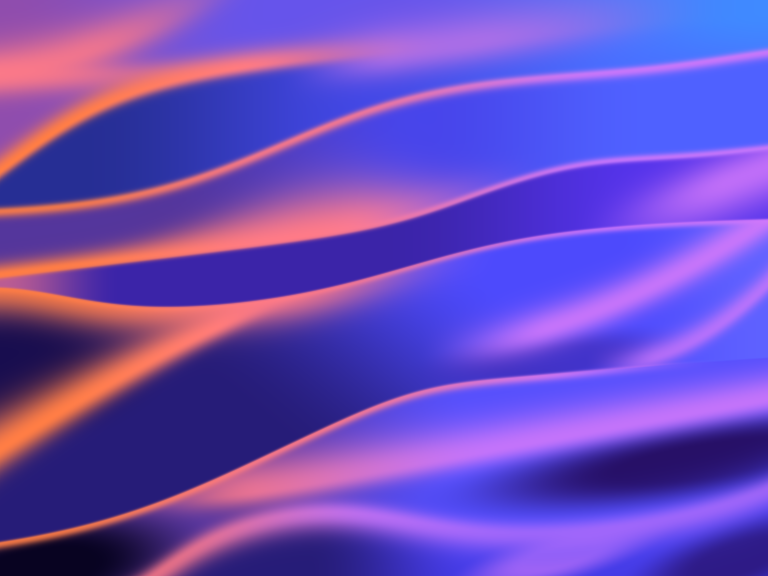
Give the GLSL for this background, as a Shadertoy shader.

```glsl
// Flowing silk folds lit by warm light on the left and cool light on the right.
// Each sheet fills the area below a smooth crest curve, painted back to front;
// soft asymmetric ribbons along curves add the sheen, ellipses add the shade.

#define ORANGE vec3(1.00, 0.49, 0.27)
#define SALMON vec3(1.00, 0.48, 0.53)
#define ORCHID vec3(0.82, 0.47, 0.98)
#define SKY    vec3(0.25, 0.54, 1.00)
#define BLUE   vec3(0.30, 0.29, 0.99)
#define INDIGO vec3(0.23, 0.14, 0.66)
#define NAVY   vec3(0.15, 0.11, 0.47)
#define SHADE  vec3(0.15, 0.06, 0.40)
#define RIM    0.007

// Crest height: line (offset, slope) + step and bump (size, centre, width).
float crest(float x, vec2 line, vec3 rise, vec3 bump) {
    float b = (x - bump.y) / bump.z;
    return line.x + line.y * x + rise.x * tanh((x - rise.y) / rise.z)
         + bump.x * exp(-b * b);
}

// Soft band around d = 0 with separate widths above and below.
float ribbon(float d, float up, float down) {
    float q = d / (d > 0.0 ? up : down);
    return exp(-q * q);
}

// Soft ellipse, sheared by a slope.
float pool(vec2 p, vec2 centre, vec2 radius, float slope) {
    vec2 q = p - centre;
    q.y -= slope * q.x;
    return 1.0 - smoothstep(0.35, 1.2, length(q / radius));
}

// Smoothed coverage of the area below a crest.
float below(float d) {
    float aa = 1.2 / iResolution.y;
    return smoothstep(aa, -aa, d);
}

// Sheen colour, from orange through salmon to orchid across the canvas.
vec3 sheen(float x) {
    vec3 warm = mix(ORANGE, SALMON, smoothstep(0.05, 0.38, x));
    return mix(warm, ORCHID, smoothstep(0.38, 0.8, x));
}

void mainImage(out vec4 fragColor, in vec2 fragCoord) {
    vec2 p = fragCoord / iResolution.xy;
    float x = p.x, y = p.y;
    vec3 light = sheen(x);

    // Signed heights above the crests, top to bottom
    float d1 = y - crest(x, vec2(0.703, 0.12), vec3(0.15, 0.0, 0.17), vec3(0.0, 0.0, 1.0));
    float d2 = y - crest(x, vec2(0.75, 0.0), vec3(0.125, 0.37, 0.22), vec3(0.045, 1.1, 0.2));
    float d3 = y - crest(x, vec2(0.552, 0.16), vec3(0.031, 0.59, 0.115), vec3(0.013, 0.76, 0.12));
    float d4 = y - crest(x, vec2(0.519, 0.03), vec3(0.07, 0.53, 0.2), vec3(0.05, -0.02, 0.15));
    float d5 = y - crest(x, vec2(0.17, 0.08), vec3(0.13, 0.33, 0.245), vec3(0.013, 0.55, 0.12));
    float d6 = y - crest(x, vec2(0.062, 0.245), vec3(0.0, 0.0, 1.0), vec3(0.018, 0.18, 0.12));
    float d7 = y - crest(x, vec2(-0.01, 0.0), vec3(0.07, 0.2, 0.09), vec3(0.05, 0.42, 0.17))
             - 0.09 * pow(x, 6.0);

    // Backdrop with salmon streaks at the upper left
    vec3 col = mix(vec3(0.56, 0.30, 0.68), vec3(0.40, 0.33, 0.92), smoothstep(0.0, 0.35, x));
    col = mix(col, SKY, smoothstep(0.5, 1.0, x));
    float streak = ribbon(y - 0.875 - 0.2 * x - x * x, 0.05, 0.035);
    col = mix(col, SALMON, 0.85 * streak * smoothstep(0.36, 0.1, x));
    float shelf = ribbon(y - 0.87, 0.025, 0.03);
    col = mix(col, SALMON, 0.75 * shelf * smoothstep(0.42, 0.05, x));

    // Sheet 1: deep blue opening to sky blue, with an orchid wash
    vec3 sheet = mix(vec3(0.15, 0.18, 0.58), vec3(0.26, 0.28, 0.90), smoothstep(0.1, 0.5, x));
    sheet = mix(sheet, vec3(0.29, 0.43, 1.0), smoothstep(0.45, 0.85, x));
    sheet = mix(sheet, SKY, smoothstep(0.7, 1.0, x) * smoothstep(0.84, 0.98, y));
    col = mix(col, sheet, smoothstep(0.012, -0.02, d1));
    float wash = ribbon(y - 0.9 - 0.2 * (x - 0.5), 0.055, 0.035);
    wash *= smoothstep(0.36, 0.52, x) * smoothstep(0.95, 0.6, x);
    col = mix(col, vec3(0.74, 0.45, 0.90), 0.8 * wash);
    col = mix(col, light, ribbon(d1, 0.028, 0.014) * smoothstep(0.6, 0.3, x));

    // Sheet 2: violet to blue, glowing where it meets the next crest
    sheet = mix(vec3(0.33, 0.21, 0.61), vec3(0.28, 0.27, 0.92), smoothstep(0.2, 0.55, x));
    sheet = mix(sheet, vec3(0.31, 0.38, 1.0), smoothstep(0.55, 0.85, x));
    float swell = 0.022 + 0.06 * exp(-pow((x - 0.43) / 0.17, 2.0));
    sheet = mix(sheet, light, ribbon(d3, swell, 0.02) * smoothstep(0.72, 0.45, x));
    col = mix(col, sheet, below(d2));
    col = mix(col, light, 0.9 * ribbon(d2, RIM, 1.6 * RIM));

    // Sheet 3: indigo, turning orchid at the right
    sheet = mix(INDIGO, vec3(0.33, 0.20, 0.92), smoothstep(0.5, 0.85, x));
    float flare = ribbon(y - 0.6 - 0.5 * (x - 0.78), 0.05, 0.06) * smoothstep(0.74, 0.95, x);
    sheet = mix(sheet, ORCHID, 0.85 * flare);
    sheet = mix(sheet, SALMON, 0.65 * smoothstep(0.16, 0.0, x));
    col = mix(col, sheet, smoothstep(0.003, -0.006, d3));
    col = mix(col, light, 0.85 * ribbon(d3, RIM, 0.8 * RIM));

    // Sheet 4: navy to blue, an orange fold and two orchid wisps
    sheet = mix(NAVY, BLUE, smoothstep(0.22, 0.75, x + 0.9 * (y - 0.4)));
    sheet = mix(sheet, INDIGO, 0.6 * pool(p, vec2(0.72, 0.375), vec2(0.17, 0.05), 0.15));
    sheet = mix(sheet, vec3(0.37, 0.38, 1.0), smoothstep(0.8, 1.0, x));
    sheet = mix(sheet, vec3(0.09, 0.05, 0.31), pool(p, vec2(0.0, 0.36), vec2(0.2, 0.13), 0.1));
    sheet = mix(sheet, light, 0.9 * ribbon(d4, 0.02, 0.045) * smoothstep(0.66, 0.36, x));
    float taper = max(1.0 - 1.5 * x, 0.2);
    float fold = ribbon(y - 0.22 - 0.85 * x + 0.35 * x * x, 0.065 * taper, 0.038 * taper);
    sheet = mix(sheet, light, fold * smoothstep(0.44, 0.28, x));
    float u = x - 0.61, v = x - 0.807;
    float wisp = ribbon(y - 0.395 - 0.25 * u - 0.83 * u * u, 0.04, 0.032);
    sheet = mix(sheet, ORCHID, 0.9 * wisp * smoothstep(0.54, 0.72, x));
    wisp = ribbon(y - 0.366 - 0.15 * v - 3.0 * v * v, 0.028, 0.018);
    sheet = mix(sheet, ORCHID, 0.75 * wisp * smoothstep(0.76, 0.86, x));
    col = mix(col, sheet, below(d4));
    col = mix(col, light, 0.8 * ribbon(d4, 0.4 * RIM, RIM));

    // Sheet 5: blue with a wide pink band over dark hollows
    sheet = mix(vec3(0.34, 0.21, 0.62), vec3(0.33, 0.31, 0.99), smoothstep(0.3, 0.62, x));
    sheet = mix(sheet, SHADE, pool(p, vec2(0.92, 0.2), vec2(0.32, 0.075), 0.2));
    float band = ribbon(d6, 0.065 - 0.02 * x, 0.025) * smoothstep(0.14, 0.34, x);
    sheet = mix(sheet, mix(SALMON, ORCHID, smoothstep(0.25, 0.65, x)), 0.88 * band);
    sheet = mix(sheet, vec3(0.03, 0.01, 0.13), pool(p, vec2(0.05, 0.01), vec2(0.2, 0.1), 0.2));
    col = mix(col, sheet, below(d5));
    col = mix(col, light, 0.9 * ribbon(d5, 0.5 * RIM, 1.4 * RIM) * smoothstep(0.95, 0.7, x));

    // Sheet 6: lowest swell with a broad soft crest
    sheet = mix(NAVY, vec3(0.27, 0.23, 0.90), smoothstep(0.4, 0.62, x));
    sheet = mix(sheet, ORCHID, 0.7 * pool(p, vec2(0.73, 0.035), vec2(0.13, 0.045), 0.35));
    sheet = mix(sheet, SHADE, 0.75 * pool(p, vec2(0.96, 0.03), vec2(0.14, 0.07), 0.4));
    col = mix(col, sheet, smoothstep(0.015, -0.025, d7));
    vec3 gloss = mix(SALMON, ORCHID, smoothstep(0.2, 0.5, x));
    col = mix(col, BLUE, 0.6 * ribbon(d7, 0.05, 0.05) * smoothstep(0.4, 0.65, x));
    col = mix(col, gloss, 0.85 * ribbon(d7, 0.02, 0.032) * mix(1.0, 0.7, smoothstep(0.4, 0.7, x)));

    fragColor = vec4(col, 1.0);
}
```
